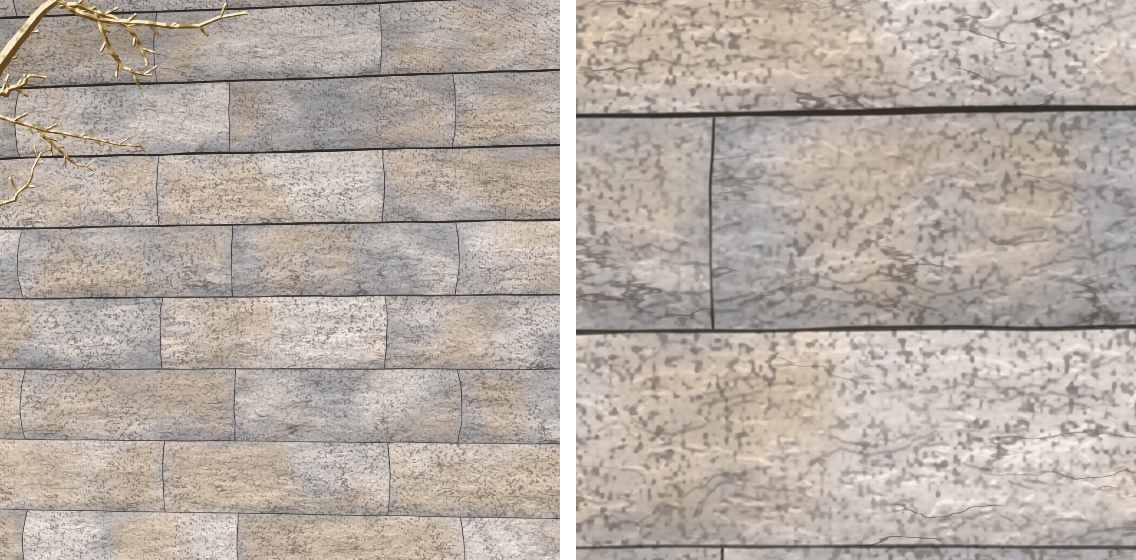
Left, the full canvas; right, a detail of the centre.
Reproduce this texture procedurally as a three.js fragment shader.

```glsl
// Rough-hewn stone wall in staggered courses with gilded twigs at the upper left.
varying vec2 vUv;

const float LEVEL_Y = 0.341;         // height of the course line that runs level
const float PITCH_LEFT = 0.1253;     // course height at the left edge
const float PITCH_RIGHT = 0.1335;    // course height at the right edge
const float BLOCK_LENGTH = 0.397;
const float BLOCK_START = 0.29;
const float STAGGER = 0.128;         // shift of every other course
const float LEAN = 0.0025;           // sideways drift per course
const float BOW = 0.022;             // curvature of the upright joints
const float THIN_JOINT = 0.0008;
const float WIDE_JOINT = 0.0019;
const float EDGE = 0.0009;           // softness of edges
const vec3 PALE = vec3(0.845, 0.81, 0.785);
const vec3 COOL = vec3(0.685, 0.675, 0.68);
const vec3 TAN = vec3(0.785, 0.695, 0.59);
const vec3 PIT = vec3(0.42, 0.395, 0.38);
const vec3 CRACK = vec3(0.34, 0.30, 0.26);
const vec3 JOINT = vec3(0.16, 0.145, 0.12);
const vec3 GOLD_DARK = vec3(0.38, 0.28, 0.12);
const vec3 GOLD = vec3(0.70, 0.58, 0.36);
const vec3 GOLD_LIGHT = vec3(0.97, 0.92, 0.80);

float hash(vec2 p) {
  return fract(sin(dot(p, vec2(127.1, 311.7))) * 43758.5453);
}

float noise(vec2 p) {
  vec2 i = floor(p), f = fract(p);
  f = f * f * (3.0 - 2.0 * f);
  return mix(mix(hash(i), hash(i + vec2(1.0, 0.0)), f.x),
             mix(hash(i + vec2(0.0, 1.0)), hash(i + 1.0), f.x), f.y);
}

float fbm(vec2 p) {
  float sum = 0.0, amp = 0.5;
  for (int i = 0; i < 5; i++) {
    sum += amp * noise(p);
    p = mat2(1.6, 1.2, -1.2, 1.6) * p + 7.3;
    amp *= 0.5;
  }
  return sum;
}

// Height of the split face: soft lumps broken into sharp ledges
float relief(vec2 p) {
  float lump = fbm(p * vec2(16.0, 36.0));
  float t = lump * 7.0;
  float ledge = (floor(t) + smoothstep(0.0, 0.2, fract(t))) / 7.0;
  return mix(lump, ledge, 0.5);
}

float segment(vec2 p, vec2 a, vec2 b) {
  vec2 ab = b - a;
  return length(p - a - ab * clamp(dot(p - a, ab) / dot(ab, ab), 0.0, 1.0));
}

// Tapering, gnarled curve with side twigs
float branch(vec2 p, vec2 a, vec2 b, vec2 c, float w) {
  float d = 1.0, side = 1.0;
  vec2 prev = a;
  for (int i = 1; i <= 8; i++) {
    float t = float(i) / 8.0;
    vec2 q = mix(mix(a, b, t), mix(b, c, t), t);
    q += 0.009 * (vec2(hash(q), hash(q + 3.0)) - 0.5);
    float radius = w * mix(1.0, 0.5, t);
    vec2 along = normalize(q - prev);
    vec2 tip = q + 0.024 * hash(q + 5.0) * (along + side * vec2(-along.y, along.x));
    d = min(d, segment(p, prev, q) - radius);
    d = min(d, segment(p, q, tip) - min(radius * 0.75, 0.003));
    side = -side;
    prev = q;
  }
  return d;
}

float twigs(vec2 p) {
  float d = branch(p, vec2(-0.02, 0.85), vec2(0.03, 0.95), vec2(0.12, 1.02), 0.014);
  d = min(d, branch(p, vec2(0.1, 1.0), vec2(0.26, 0.92), vec2(0.44, 0.977), 0.0065));
  d = min(d, branch(p, vec2(0.17, 0.98), vec2(0.2, 0.86), vec2(0.27, 0.863), 0.005));
  d = min(d, branch(p, vec2(0.11, 0.99), vec2(0.22, 0.99), vec2(0.265, 0.89), 0.006));
  d = min(d, branch(p, vec2(-0.01, 0.83), vec2(0.03, 0.84), vec2(0.056, 0.866), 0.007));
  d = min(d, branch(p, vec2(-0.01, 0.795), vec2(0.1, 0.75), vec2(0.248, 0.742), 0.004));
  d = min(d, branch(p, vec2(0.07, 0.77), vec2(0.11, 0.72), vec2(0.17, 0.693), 0.0033));
  return min(d, branch(p, vec2(-0.01, 0.63), vec2(0.06, 0.66), vec2(0.073, 0.73), 0.004));
}

void main() {
  vec2 p = vUv;
  // Courses fan out slightly towards the right
  float pitch = mix(PITCH_LEFT, PITCH_RIGHT, p.x);
  float r = (p.y - LEVEL_Y) / pitch + 0.014 * (noise(p * vec2(18.0, 7.0)) - 0.5);
  float row = floor(r), v = r - row;
  float bow = BOW * (p.x - 0.5) * 4.0 * v * (1.0 - v) + 0.024 * smoothstep(0.25, 0.0, p.x);
  float start = BLOCK_START - LEAN * row + STAGGER * mod(row, 2.0);
  float u = (p.x - bow - start) / BLOCK_LENGTH + 0.006 * (noise(p * 45.0) - 0.5);
  vec2 id = vec2(floor(u), row);
  float seed = hash(id + 11.0);
  float dRow = min(v, 1.0 - v) * pitch;
  float dCol = min(fract(u), 1.0 - fract(u)) * BLOCK_LENGTH;

  // Stone tint: pale face, cool weathered rim, warm patches
  vec2 s = p + id * vec2(3.7, 5.3);
  float rim = 1.0 - smoothstep(0.0, 0.03, min(dRow, dCol));
  float cloud = fbm(s * vec2(10.0, 16.0)) + 0.2 * (seed - 0.5) - 0.1 * rim;
  vec3 color = mix(COOL, PALE, smoothstep(0.22, 0.6, cloud));
  float warm = smoothstep(0.34, 0.62, fbm(s * 7.0 + 31.0) + 0.2 * (hash(id + 4.0) - 0.5));
  color = mix(color, TAN, 0.65 * warm * (1.0 - 0.6 * rim));

  // Chiselled relief with thin ragged cracks, strongest low on the block
  float slope = relief(s) - relief(s + vec2(-0.0005, 0.002));
  color *= 1.0 + mix(2.2, 1.4, v) * clamp(slope, -0.16, 0.06);
  float crack = 1.0 - smoothstep(0.0, 0.03, abs(fbm(s * vec2(17.0, 48.0) + 17.0) - 0.46));
  crack *= smoothstep(0.5, 0.78, noise(s * vec2(28.0, 44.0))) * mix(0.85, 0.3, v);
  color = mix(color, CRACK, 0.75 * crack);

  // Dense fine speckle
  vec2 g = mat2(0.8, 0.6, -0.6, 0.8) * s;
  float grain = 0.5 * noise(g * 250.0) + 0.5 * noise(s.yx * 390.0 + 5.0);
  float wear = smoothstep(0.3, 0.62, fbm(s * 17.0 + 9.0));
  color *= 1.06 - 0.16 * grain;
  color = mix(color, PIT, 0.62 * smoothstep(0.5, 0.8, grain) * (0.35 + 0.65 * wear));
  color *= mix(0.90, 1.01, smoothstep(0.0, 0.3, v)) * (0.96 + 0.06 * seed);
  color *= 1.0 - 0.17 * smoothstep(0.55, 1.0, p.y) * (1.0 - 0.4 * p.x);

  // Joints, wider and darker towards the top, uneven along their length
  float high = smoothstep(-1.0, 3.0, floor(r + 0.5));
  float width = mix(THIN_JOINT, WIDE_JOINT, high) * (0.7 + 0.6 * noise(p * 30.0));
  float seam = 1.0 - smoothstep(width - EDGE, width + EDGE, dRow);
  float upright = 1.0 - smoothstep(THIN_JOINT - EDGE, THIN_JOINT + EDGE, dCol);
  float gap = max(seam * mix(0.65, 0.97, high), upright * (0.5 + 0.4 * noise(p * 38.0)));
  color = mix(color, JOINT, gap);

  // Gilded twigs, lit from the upper left
  if (p.x < 0.52 && p.y > 0.52) {
    float d = twigs(p);
    float lit = (twigs(p + vec2(-0.0012, 0.0016)) - d) / 0.002 + 1.4 * (noise(p * 130.0) - 0.5);
    vec3 gold = mix(GOLD_DARK, GOLD, smoothstep(-0.8, 0.3, lit));
    gold = mix(gold, GOLD_LIGHT, smoothstep(0.2, 0.9, lit));
    color = mix(color, gold, 1.0 - smoothstep(-EDGE, EDGE, d));
  }
  gl_FragColor = vec4(color, 1.0);
}
```
